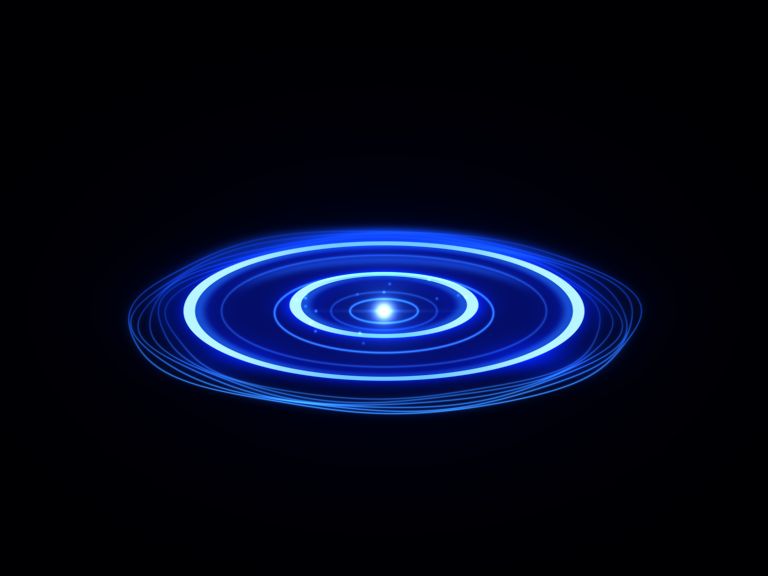
Give the GLSL for this background, as a WebGL 1 fragment shader.

```glsl
precision highp float;
// Concentric neon ellipses lying on a dark plane, around a white flare.
// Bright bands use scaled ellipse radii, thin lines use approximate ellipse
// distances, and wavy outer strands and specks are placed by loops.

#define CENTER vec2(0.0, -0.040)
#define OUTER_RADII vec2(0.348, 0.121)
#define INNER_RADII vec2(0.164, 0.0573)
#define BAND_WIDTH 0.020
#define LINE_WIDTH 0.0021
#define STRANDS 6
#define SPECKS 16
#define DEEP_BLUE vec3(0.015, 0.045, 0.30)
#define ELECTRIC vec3(0.015, 0.12, 0.85)
#define SKY vec3(0.22, 0.58, 0.95)
#define ICE vec3(0.72, 0.97, 1.0)

uniform vec2 u_resolution;

float hash(float n) {
  return fract(sin(n * 127.1) * 43758.5453);
}

float gauss(float d, float width) {
  return exp(-d * d / (width * width));
}

// Approximate distance to an ellipse, even in width all around
float ellipseDistance(vec2 p, vec2 radii) {
  float e = max(length(p / radii), 0.001);
  return (e - 1.0) * e / (length(p / (radii * radii)) + 0.0001);
}

float thinRing(vec2 p, vec2 radii, float pixel) {
  return gauss(ellipseDistance(p, radii), max(LINE_WIDTH, pixel));
}

// Icy rim, blue inner shade and glow; foreshortened like a flat ring
vec3 neonBand(vec3 color, vec2 p, vec2 radii, float glowReach, float pixel) {
  vec2 q = p / radii;
  float s = (length(q) - 1.0) * radii.x;
  float soft = pixel * mix(1.0, 2.4, smoothstep(0.2, 1.0, abs(q.y)));
  float body = 1.0 - smoothstep(-soft, soft, s);
  float rim = body * smoothstep(-BAND_WIDTH - soft, -BAND_WIDTH + soft, s);
  float shade = body * smoothstep(-2.3 * BAND_WIDTH, -1.3 * BAND_WIDTH, s);
  float reach = s > 0.0 ? glowReach : 0.035;
  color += ELECTRIC * 0.68 * exp(-abs(s) / reach);
  float side = smoothstep(0.15, 0.85, abs(q.x));
  color = mix(color, vec3(0.10, 0.34, 0.86), shade * mix(0.35, 0.85, side));
  return mix(color, mix(SKY * 1.15, ICE, 0.4 + 0.6 * side), rim);
}

// Wavy loops, brighter along the near edge
vec3 outerStrands(vec2 p, float pixel) {
  vec3 light = vec3(0.0);
  for (int i = 0; i < STRANDS; i++) {
    float id = float(i);
    float f = id / float(STRANDS - 1);
    vec2 radii = mix(vec2(0.443, 0.158), vec2(0.378, 0.134), f);
    vec2 q = p / radii;
    float angle = atan(q.y, q.x);
    float wave = 0.016 * sin(4.0 * angle + id * 0.7)
               + 0.012 * sin(7.0 * angle - id * 1.3);
    float d = ellipseDistance(p, radii * (1.0 + wave));
    float near = smoothstep(0.3, -0.9, sin(angle));
    float far = smoothstep(0.5, 1.0, sin(angle));
    float line = gauss(d, max(LINE_WIDTH * 0.8, pixel * 0.8));
    light += mix(vec3(0.04, 0.14, 0.42), SKY * 0.75, near)
           * line * (1.0 - 0.65 * far) * mix(1.0, 0.55, f);
    light += vec3(0.02, 0.08, 0.22) * gauss(d, 0.010) * (0.25 + 0.55 * far);
  }
  return light;
}

// Small points scattered around the inner rings
float specks(vec2 p, float pixel) {
  float light = 0.0;
  for (int i = 0; i < SPECKS; i++) {
    float id = float(i) + 1.0;
    float angle = 6.2832 * hash(id);
    float radius = mix(0.08, 0.19, hash(id + 31.0));
    vec2 spot = radius * vec2(cos(angle), 0.35 * sin(angle));
    float size = max(0.0025, pixel);
    light += gauss(length(p - spot), size) * (0.3 + 0.5 * hash(id + 67.0));
  }
  return light;
}

void main() {
  float pixel = 1.0 / u_resolution.y;
  vec2 p = (gl_FragCoord.xy - 0.5 * u_resolution) * pixel;
  vec2 c = p - CENTER;

  // Wide halo and the blue disc
  vec3 color = vec3(0.0, 0.0, 0.012);
  color += vec3(0.0, 0.008, 0.10) * exp(-dot(c / vec2(0.36, 0.23), c / vec2(0.36, 0.23)));
  color += DEEP_BLUE * (1.0 - smoothstep(0.92, 1.04, length(c / OUTER_RADII)));

  // Pools of light by the near rim
  vec2 pool = vec2(abs(c.x) - 0.27, c.y + 0.085) / vec2(0.085, 0.030);
  color += ELECTRIC * 0.40 * exp(-dot(pool, pool)) * (c.x > 0.0 ? 1.0 : 0.6);

  // Strands and the two bright bands
  color += outerStrands(p - vec2(0.0, -0.058), pixel);
  color = neonBand(color, c, OUTER_RADII, 0.038, pixel);
  color = neonBand(color, p - vec2(0.0, -0.0295), INNER_RADII, 0.016, pixel);

  // Thin rings and the soft far arc
  color += SKY * 0.75 * thinRing(p - vec2(0.0, -0.0434), vec2(0.190, 0.069), pixel);
  color += SKY * 0.30 * thinRing(c, vec2(0.282, 0.097), pixel);
  color += SKY * 0.70 * thinRing(c, vec2(0.059, 0.021), pixel);
  color += SKY * 0.28 * thinRing(c, vec2(0.092, 0.033), pixel);
  float arc = gauss(ellipseDistance(c, vec2(0.275, 0.089)), 0.009);
  color += vec3(0.06, 0.17, 0.32) * arc * smoothstep(0.02, 0.085, c.y);

  // Specks and central flare
  color += SKY * specks(c, pixel);
  float r = length(c);
  color += SKY * (0.85 * exp(-r / 0.026) + 0.35 * exp(-abs(c.x) / 0.05) * gauss(c.y, 0.003));
  color += vec3(1.0) * gauss(r, 0.016);

  gl_FragColor = vec4(min(color, 1.0), 1.0);
}
```
